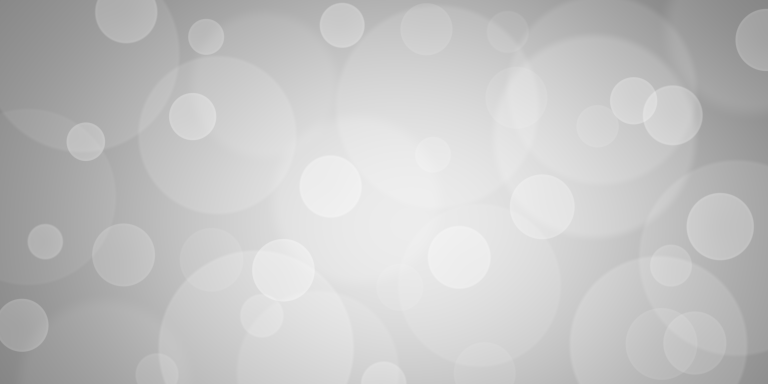
Write a WebGL 1 fragment shader that draws this background.

```glsl
precision highp float;

// Soft grey bokeh: translucent white discs over a broad off-centre glow.
// Large and small discs sit in jittered grids, with random size, opacity
// and edge softness; each has a faint bright rim. One unit = canvas height.

uniform vec2 u_resolution;

const float DARK_GREY = 0.39;
const float BRIGHT_GREY = 0.91;
const vec2 GLOW_CENTER = vec2(0.53, 0.42);   // fraction of the canvas
const vec2 GLOW_SIZE = vec2(0.51, 0.80);
const vec2 SHADE_CENTER = vec2(0.93, 1.0);
const vec2 SHADE_SIZE = vec2(0.22, 0.32);
const float SHADE_DEPTH = 0.05;
const vec2 DISC_STRENGTH = vec2(0.55, 1.30); // in the dark, in the glow

const int LARGE_COLUMNS = 5;
const int LARGE_ROWS = 3;
const vec2 LARGE_RADIUS = vec2(0.18, 0.27);  // minimum, maximum
const vec2 LARGE_OPACITY = vec2(0.06, 0.17);
const vec2 LARGE_BLUR = vec2(0.003, 0.03);
const float LARGE_SEED = 3.0;

const int SMALL_COLUMNS = 8;
const int SMALL_ROWS = 4;
const vec2 SMALL_RADIUS = vec2(0.038, 0.096);
const vec2 SMALL_OPACITY = vec2(0.06, 0.27);
const vec2 SMALL_BLUR = vec2(0.0, 0.002);
const float SMALL_SEED = 11.0;

const float PRESENCE = 0.92;
const float JITTER = 1.1;
const float RIM_WIDTH = 0.003;
const float RIM_STRENGTH = 0.28;

float hash(vec2 cell, float seed) {
  return fract(sin(dot(cell, vec2(127.1, 311.7)) + seed * 74.7) * 43758.5);
}

float gaussian(vec2 offset) {
  return exp(-dot(offset, offset));
}

// Opacity of the one disc that belongs to a grid cell.
float discOpacity(vec2 p, vec2 cell, vec2 cellSize, vec2 radii,
                  vec2 opacities, vec2 blurs, float seed) {
  vec2 jitter = vec2(hash(cell, seed), hash(cell, seed + 1.0)) - 0.5;
  vec2 center = (cell + 0.5 + JITTER * jitter) * cellSize;
  float radius = mix(radii.x, radii.y, hash(cell, seed + 2.0));
  float opacity = mix(opacities.x, opacities.y, hash(cell, seed + 3.0));
  float blurPick = hash(cell, seed + 4.0);
  float pixel = 1.0 / u_resolution.y;
  float edge = 0.75 * pixel + mix(blurs.x, blurs.y, pow(blurPick, 4.0));

  float dist = length(p - center) - radius;
  float fill = 1.0 - smoothstep(-edge, edge, dist);
  // Slightly denser towards the edge, like a lens highlight.
  fill *= 0.88 + 0.12 * smoothstep(-radius, 0.0, dist);

  // Blurred discs lose their rim.
  float rimWidth = RIM_WIDTH + edge;
  float rim = 1.0 - smoothstep(0.0, rimWidth, abs(dist + RIM_WIDTH));
  rim *= RIM_STRENGTH * RIM_WIDTH / rimWidth;

  float present = step(hash(cell, seed + 5.0), PRESENCE);
  return present * opacity * (fill + rim);
}

void main() {
  vec2 uv = gl_FragCoord.xy / u_resolution;
  vec2 extent = vec2(u_resolution.x / u_resolution.y, 1.0);
  vec2 p = uv * extent;

  // Backdrop: a bright glow and one darker corner
  float glow = gaussian((uv - GLOW_CENTER) / GLOW_SIZE);
  float shade = gaussian((uv - SHADE_CENTER) / SHADE_SIZE);
  float grey = mix(DARK_GREY, BRIGHT_GREY, glow) - SHADE_DEPTH * shade;
  float strength = mix(DISC_STRENGTH.x, DISC_STRENGTH.y, glow);

  // Large, faint discs
  vec2 largeCell = extent / vec2(LARGE_COLUMNS, LARGE_ROWS);
  for (int row = 0; row < LARGE_ROWS; row++) {
    for (int column = 0; column < LARGE_COLUMNS; column++) {
      float opacity = discOpacity(p, vec2(column, row), largeCell,
          LARGE_RADIUS, LARGE_OPACITY, LARGE_BLUR, LARGE_SEED);
      grey = mix(grey, 1.0, strength * opacity);
    }
  }

  // Small, crisper discs
  vec2 smallCell = extent / vec2(SMALL_COLUMNS, SMALL_ROWS);
  for (int row = 0; row < SMALL_ROWS; row++) {
    for (int column = 0; column < SMALL_COLUMNS; column++) {
      float opacity = discOpacity(p, vec2(column, row), smallCell,
          SMALL_RADIUS, SMALL_OPACITY, SMALL_BLUR, SMALL_SEED);
      grey = mix(grey, 1.0, strength * opacity);
    }
  }

  gl_FragColor = vec4(vec3(grey), 1.0);
}
```
